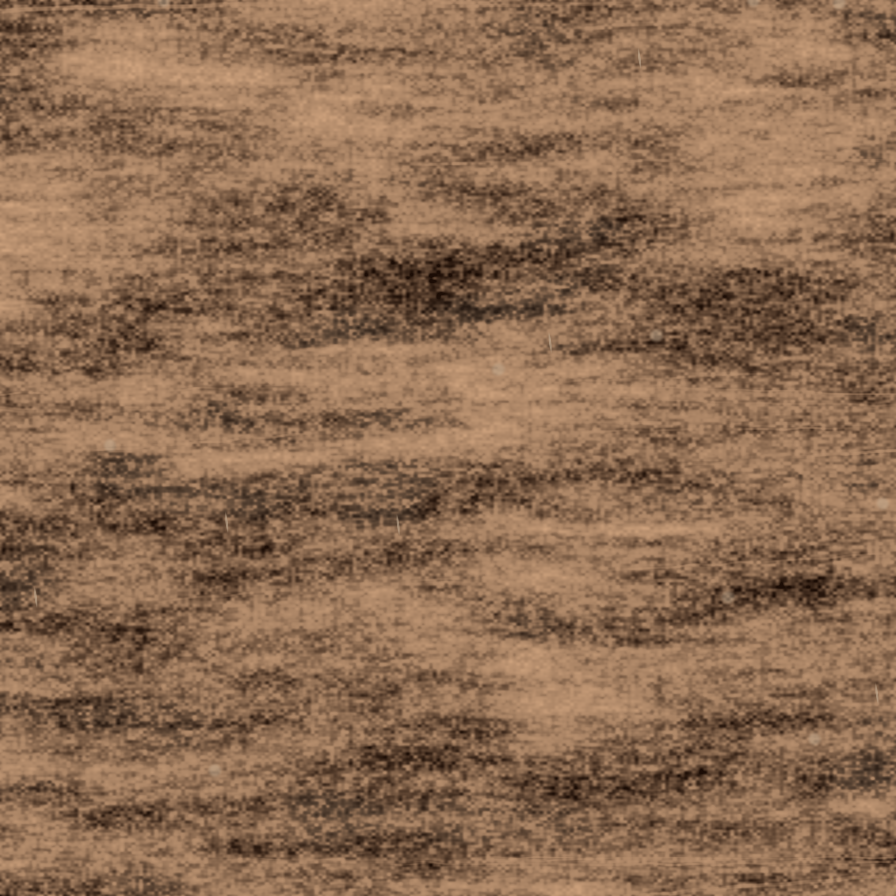
Give the GLSL for this texture, as a Shadertoy shader.

```glsl
// Worn brown wood: horizontal bands, streaks and blotches of layered noise,
// roughened by fine grain, then crossed by groups of pale shallow scratches,
// with a few chips scattered by cellular noise.

const vec3 DARK_STAIN = vec3(0.30, 0.21, 0.148);
const vec3 PALE_WOOD  = vec3(0.73, 0.57, 0.437);
const vec3 COOL_SOOT  = vec3(0.27, 0.235, 0.20);
const vec3 CHIP_COLOR = vec3(0.78, 0.70, 0.60);

float hash(vec2 p) {
    vec3 q = fract(p.xyx * vec3(0.1031, 0.1030, 0.0973));
    q += dot(q, q.yzx + 33.33);
    return fract((q.x + q.y) * q.z);
}

// Smooth value noise, centred on zero
float noise(vec2 p) {
    vec2 cell = floor(p), f = fract(p);
    f = f * f * (3.0 - 2.0 * f);
    float low  = mix(hash(cell), hash(cell + vec2(1, 0)), f.x);
    float high = mix(hash(cell + vec2(0, 1)), hash(cell + vec2(1, 1)), f.x);
    return mix(low, high, f.y) - 0.5;
}

// Layered noise with normalised weight
float layers(vec2 p, int octaves, float gain) {
    float sum = 0.0, weight = 1.0, total = 0.0;
    for (int i = 0; i < octaves; i++) {
        sum += weight * noise(p);
        total += weight;
        weight *= gain;
        p = p * 2.03 + vec2(17.3, 9.1);
    }
    return sum / total;
}

// Cellular noise: distance to the nearest point (x) and its random id (y)
vec2 cellular(vec2 p) {
    vec2 cell = floor(p), nearest = vec2(9.0, 0.0);
    for (int y = -1; y <= 1; y++)
    for (int x = -1; x <= 1; x++) {
        vec2 c = cell + vec2(x, y);
        vec2 point = c + vec2(hash(c + 3.7), hash(c + 41.2));
        float d = length(p - point);
        if (d < nearest.x) nearest = vec2(d, hash(c + 87.5));
    }
    return nearest;
}

// One long, nearly level scratch, broken up along its length
float scratch(vec2 uv, float height, float seed) {
    float slope  = mix(-0.025, 0.075, hash(vec2(seed, 1.0)));
    float center = hash(vec2(seed, 2.0));
    float reach  = mix(0.18, 0.6, hash(vec2(seed, 3.0)));
    float width  = mix(0.0009, 0.0028, pow(hash(vec2(seed, 4.0)), 2.0));
    float x = uv.x - center;
    float path = height + slope * x + 0.003 * sin(5.0 * uv.x + seed);
    path += 0.0025 * noise(vec2(uv.x * 40.0, seed));
    float line = 1.0 - smoothstep(width * 0.4, width * 1.8, abs(uv.y - path));
    float ends = 1.0 - smoothstep(reach * 0.6, reach, abs(x));
    float broken = smoothstep(-0.35, 0.2, layers(vec2(uv.x * 14.0, seed * 7.0), 3, 0.7));
    return line * ends * broken;
}

// Scratches gathered around a given height
float scratchGroup(vec2 uv, float height, float spread, int count, float seed) {
    float total = 0.0;
    for (int i = 0; i < count; i++) {
        float id = seed + float(i);
        float y = height + spread * (hash(vec2(id, 5.0)) - 0.5);
        total = max(total, scratch(uv, y, id) * mix(0.45, 1.0, hash(vec2(id, 6.0))));
    }
    return total;
}

void mainImage(out vec4 fragColor, in vec2 fragCoord) {
    vec2 uv = fragCoord / iResolution.y;

    // Slight wander keeps the bands from being ruled lines
    vec2 wood = uv + vec2(0.0, 0.02 * noise(uv * vec2(4.0, 5.0)));
    wood += 0.008 * vec2(noise(uv * 60.0), 0.5 * noise(uv * 70.0 + 5.0));

    // Bands, blotches and thin streaks
    float bands   = layers(wood * vec2(2.2, 9.0) + 3.0, 4, 0.55);
    float blotch  = layers(wood * vec2(8.0, 20.0) + 31.0, 4, 0.6);
    float streaks = layers(wood * vec2(7.0, 75.0) + 57.0, 3, 0.6);
    float tone = 0.58 + 1.15 * bands + 1.15 * blotch + 0.9 * streaks;

    // Fine grain, stronger where the wood is stained
    float grain = 0.62 * noise(uv * vec2(235.0, 290.0))
                + 0.50 * noise(uv * vec2(110.0, 175.0) + 11.0)
                + 0.12 * noise(uv * vec2(220.0, 16.0) + 23.0);
    tone += grain * mix(1.3, 0.7, smoothstep(0.2, 0.9, tone));

    // Scratches
    float scratches = scratchGroup(uv, 0.525, 0.09, 9, 10.0);
    scratches = max(scratches, scratchGroup(uv, 0.03, 0.07, 7, 30.0));
    scratches = max(scratches, scratchGroup(uv, 0.985, 0.03, 4, 50.0));
    scratches = max(scratches, 0.7 * scratchGroup(uv, 0.5, 0.9, 6, 70.0));
    tone = mix(tone, 1.0 + 0.6 * grain, 0.75 * scratches);

    // Soft limit on the highlights, firm limit on the shadows
    tone = max(tone - 0.5 * max(tone - 0.85, 0.0), -0.45);
    vec3 color = mix(DARK_STAIN, PALE_WOOD, tone);

    // Cool sooty tint in some dark patches
    float soot = smoothstep(0.08, 0.3, layers(uv * vec2(5.0, 11.0) + 71.0, 3, 0.5));
    color = mix(color, COOL_SOOT, 0.35 * soot * (1.0 - smoothstep(0.1, 0.7, tone)));

    // Sparse chips: small round spots and thin upright nicks
    vec2 spot = cellular(uv * 16.0 + 0.02 * noise(uv * 90.0));
    float spots = step(0.95, spot.y) * (1.0 - smoothstep(0.06, 0.15, spot.x));
    vec2 nick = cellular(vec2(uv.x + 0.12 * uv.y, uv.y * 0.14) * 48.0);
    float nicks = step(0.985, nick.y) * (1.0 - smoothstep(0.035, 0.09, nick.x));
    color = mix(color, CHIP_COLOR, max(0.4 * spots, 0.55 * nicks));

    fragColor = vec4(clamp(color, 0.0, 1.0), 1.0);
}
```
